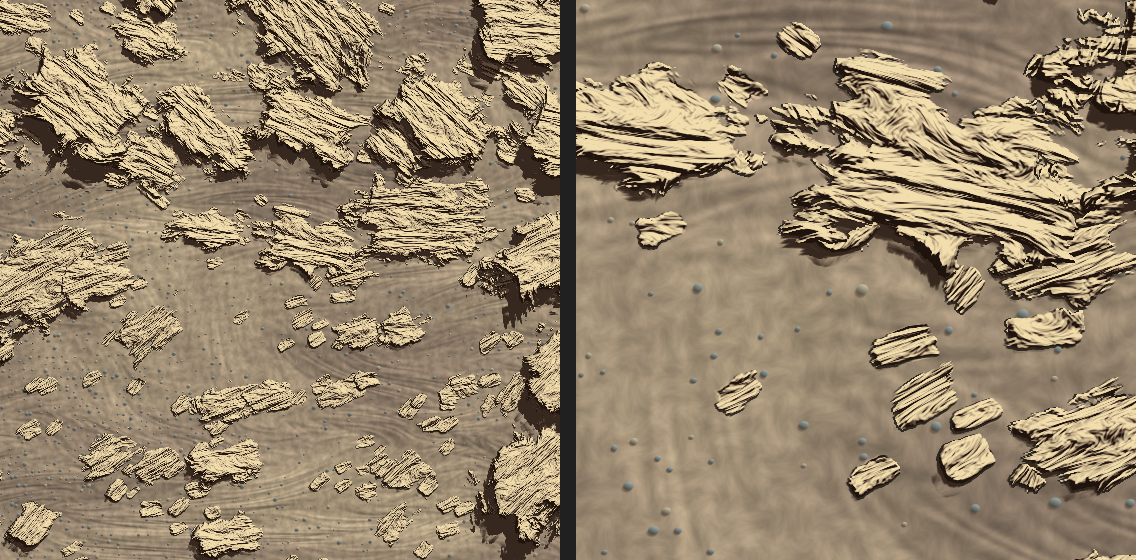
Left, the full canvas; right, a detail of the centre.
Give the GLSL for this texture, as a Shadertoy shader.

```glsl
// Layered sandstone outcrops, rubble and blue-grey pebbles half buried in windblown sand.
#define LIGHT vec3(0.40, 0.68, 0.61)   // unit vector towards the sun
#define BIG_CELLS 4.5                  // rock grids, cells per canvas
#define MID_CELLS 9.0
#define SMALL_CELLS 27.0
#define PEBBLE_CELLS 78.0
#define STRATA_SCALE vec2(24.0, 85.0)  // along and across the beds
#define STRATA_DEPTH 0.007
#define SAND_DEPTH 0.006
#define SAMPLE_STEP 0.0014

const vec3 SHADOW = vec3(0.12, 0.075, 0.05);
const vec3 UMBER  = vec3(0.39, 0.31, 0.25);
const vec3 SILT   = vec3(0.54, 0.47, 0.40);
const vec3 DUST   = vec3(0.67, 0.60, 0.49);
const vec3 TAN    = vec3(0.77, 0.69, 0.54);
const vec3 CREAM  = vec3(0.95, 0.87, 0.68);
const vec3 SLATE  = vec3(0.51, 0.54, 0.52);

struct Rock { float height, edge, relief, angle; };

vec3 hash3(vec2 p) {
    vec3 q = fract(vec3(p.xyx) * vec3(0.1031, 0.1030, 0.0973));
    q += dot(q, q.yxz + 33.33);
    return fract((q.xxy + q.yzz) * q.zyx);
}

mat2 spin(float a) { return mat2(cos(a), -sin(a), sin(a), cos(a)); }

// Layered, warped sines, roughly -0.9 to 0.9
float waves(vec2 p) {
    float sum = 0.0, gain = 0.5;
    for (int i = 0; i < 5; i++) {
        p = mat2(1.6, 1.2, -1.2, 1.6) * p + 1.7;
        p += 0.8 * sin(0.7 * p.yx + float(i));
        sum += gain * sin(p.x) * cos(p.y);
        gain *= 0.55;
    }
    return sum;
}

// Large blocks gather in an upper band and along the right side
float bigChance(vec2 c) {
    float band = smoothstep(0.64, 0.70, c.y) * smoothstep(0.95, 0.88, c.y);
    return max(0.22, 0.95 * max(band, smoothstep(0.82, 0.9, c.x)));
}

// Scatters one size of rock and keeps the highest
void addRocks(vec2 p, float cells, float chance, float rough, inout Rock rock) {
    vec2 home = floor(p * cells);
    for (int k = 0; k < 9; k++) {
        vec2 id = home + vec2(k % 3, k / 3) - 1.0;
        vec3 place = hash3(id + cells * 7.3 + 40.0);
        vec2 center = (id + 0.25 + 0.5 * place.xy) / cells;
        float odds = chance > 0.0 ? chance * (1.0 + sin(17.0 * center.x + 3.0 * sin(11.0 * center.y)))
                                  : bigChance(center);
        if (place.z > odds) continue;
        vec3 form = hash3(id + cells * 3.1 + 91.0);
        float angle = mix(0.55, -0.45, smoothstep(0.45, 0.7, center.y)) + 0.8 * (form.x - 0.5);
        vec2 size = mix(0.38, 0.6, form.y) / cells * vec2(1.0, mix(0.45, 0.8, form.z));
        vec2 q = spin(angle) * (p - center) / size;
        float edge = 1.0 - sqrt(length(q * q)) + 0.45 * rough;
        // Sunward side sinks into the sand, far side ends in a scarp
        float tilt = clamp(0.55 - 0.5 * dot(p - center, LIGHT.xy) / size.y, 0.1, 1.1);
        float relief = chance > 0.0 ? mix(0.15, 0.8, fract(place.z * 57.0))
                                    : mix(0.3, 0.7, smoothstep(0.25, 0.5, odds));
        float height = relief * size.y * tilt * smoothstep(0.0, 0.25, edge);
        if (height > rock.height) rock = Rock(height, edge, relief, angle);
    }
}

// x: ground height, y: bare rock cover
vec2 terrain(vec2 p) {
    float rough = waves(p * 28.0);
    Rock rock = Rock(0.0, -1.0, 0.0, 0.0);
    addRocks(p, BIG_CELLS, 0.0, rough, rock);
    addRocks(p, MID_CELLS, 0.4, rough, rock);
    addRocks(p, SMALL_CELLS, 0.2, rough, rock);
    float strata = waves(spin(rock.angle) * p * STRATA_SCALE);
    float cover = smoothstep(0.0, 0.09, rock.edge + 0.7 * (strata - 0.1) * (1.0 - rock.relief));
    float sand = SAND_DEPTH * waves(p * vec2(4.0, 9.0));
    return vec2(sand + cover * (rock.height + STRATA_DEPTH * strata), cover);
}

// Pebbles with small cast shadows, drawn over the given ground colour
vec3 pebbles(vec2 p, vec3 ground) {
    vec2 home = floor(p * PEBBLE_CELLS), sun = normalize(LIGHT.xy);
    for (int k = 0; k < 9; k++) {
        vec2 id = home + vec2(k % 3, k / 3) - 1.0;
        vec3 place = hash3(id + 13.0), form = hash3(id + 211.0);
        vec2 c = (id + 0.2 + 0.6 * place.xy) / PEBBLE_CELLS;
        float field = max(smoothstep(0.75, 0.2, c.x + 0.5 * c.y), smoothstep(0.88, 0.97, c.y));
        float patchy = 0.6 + 0.4 * sin(13.0 * c.x + 2.0 * sin(19.0 * c.y));
        if (place.z > 0.12 + 0.6 * field * patchy) continue;
        vec2 v = (p - c) * PEBBLE_CELLS / mix(0.13, 0.31, form.x * form.x);
        v.y *= 1.0 + 0.4 * form.y;
        vec3 stone = mix(SLATE, TAN, 0.5 * step(0.75, form.z)) * (0.88 + 0.4 * dot(v, sun));
        ground = mix(ground, UMBER, 0.75 * smoothstep(1.2, 0.5, length(v + 0.7 * sun)));
        ground = mix(ground, stone, smoothstep(1.15, 0.75, length(v)));
    }
    return ground;
}

void mainImage(out vec4 fragColor, in vec2 fragCoord) {
    vec2 p = fragCoord / iResolution.y;
    vec2 here = terrain(p), e = vec2(SAMPLE_STEP, 0.0);
    vec2 slope = vec2(terrain(p + e.xy).x, terrain(p + e.yx).x) - here.x;
    float facing = max(dot(normalize(vec3(-slope / SAMPLE_STEP, 1.0)), LIGHT), 0.0);

    // Cast shadows
    float blocked = 0.0, rise = LIGHT.z / length(LIGHT.xy);
    for (float i = 1.0; i < 6.0; i++) {
        float reach = 0.002 * i * (i + 1.0);
        float top = terrain(p + normalize(LIGHT.xy) * reach).x;
        blocked = max(blocked, top - here.x - rise * reach);
    }
    float sunlit = 1.0 - smoothstep(0.0, 0.007, blocked);

    // Sand and pebbles
    float dusty = clamp(0.5 + 0.9 * waves(p * vec2(3.0, 6.0) + 4.0), 0.0, 1.0);
    vec3 sand = mix(SILT, DUST, dusty) * (1.0 + 0.13 * waves(p * 110.0));
    sand = pebbles(p, sand * mix(1.0, facing / LIGHT.z, 0.7));
    sand = mix(mix(SHADOW, UMBER, 0.35), sand, sunlit);

    // Bare rock, from crevice to sunlit face
    float lit = facing * mix(0.2, 1.0, sunlit);
    vec3 stone = mix(SHADOW, UMBER, smoothstep(0.0, 0.25, lit));
    stone = mix(stone, TAN, smoothstep(0.2, 0.6, lit));
    stone = mix(stone, CREAM, smoothstep(0.6, 0.95, lit));

    fragColor = vec4(mix(sand, stone, here.y), 1.0);
}
```
